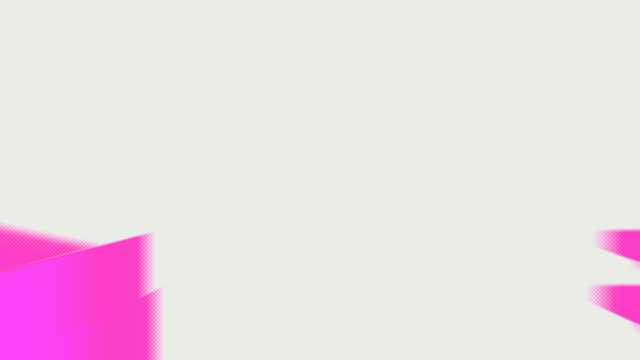
Reproduce this background procedurally as a Shadertoy shader.

```glsl
// Pale halftone paper with glowing magenta folds at the lower left and
// two pink spikes at the right. Each shape yields an ink density, which
// a dot screen perturbs before a colour ramp turns it into colour.

// Soft step up around zero
float rise(float d, float softness) {
    return smoothstep(-softness, softness, d);
}

// Dot screen in staggered rows, from -1 to 1
float dotScreen(vec2 p) {
    vec2 angle = p * 90.0 * 6.2831853;
    return cos(angle.x) * cos(angle.y);
}

// Ink that deepens leftwards from a soft right edge, below a slanted top
float fold(vec2 p, float right, float top, float slope) {
    float depth = right - p.x;
    float ink = 0.75 * smoothstep(0.0, 0.075, depth)
              + 0.25 * smoothstep(0.10, 0.36, depth);
    return ink * rise(top + slope * p.x - p.y, 0.007);
}

// Hazy wedge behind the folds, fading out towards its top
float wedge(vec2 p) {
    float depth = 0.392 - 0.21 * p.x - p.y;
    float ink = 0.68 * smoothstep(0.0, 0.045, depth)
              + 0.14 * smoothstep(0.04, 0.13, depth);
    return ink * (1.0 - smoothstep(0.27, 0.37, p.x));
}

// Spike pointing left; fromRight is the distance to the right border
float spike(float fromRight, float y, float reach, float top, float base, float slope) {
    float overBase = y - base - slope * fromRight;
    float ink = 0.78 * smoothstep(0.0, 0.125, reach - fromRight);
    float body = ink * rise(overBase, 0.006) * rise(top - y, 0.009);
    float fringe = 0.24 * (1.0 - smoothstep(0.0, 0.045, fromRight))
                 * smoothstep(-0.04, 0.0, overBase) * rise(top - y, 0.009);
    return max(body, fringe);
}

// Paper to blush to rose to hot pink to magenta
vec3 inkRamp(vec3 paper, float ink) {
    vec3 c = mix(paper, vec3(0.96, 0.74, 0.89), smoothstep(0.0, 0.25, ink));
    c = mix(c, vec3(0.98, 0.51, 0.82), smoothstep(0.20, 0.50, ink));
    c = mix(c, vec3(0.99, 0.24, 0.77), smoothstep(0.45, 0.75, ink));
    return mix(c, vec3(0.99, 0.26, 0.97), smoothstep(0.76, 1.0, ink));
}

void mainImage(out vec4 fragColor, in vec2 fragCoord) {
    vec2 p = fragCoord / iResolution.y;
    float fromRight = iResolution.x / iResolution.y - p.x;
    float dots = dotScreen(p);

    // Folds on the left
    float ink = wedge(p);
    float folds = max(fold(p, 0.444, 0.245, 0.265),
                      fold(p, 0.468, -0.012, 0.48));
    ink = mix(ink, folds, rise(0.245 + 0.265 * p.x - p.y, 0.007));

    // Spikes on the right
    ink = max(ink, spike(fromRight, p.y, 0.150, 0.361, 0.271, 0.34));
    ink = max(ink, spike(fromRight, p.y, 0.169, 0.208, 0.097, 0.45));

    // Dotted paper, with the same dots breaking up the ink
    vec3 paper = mix(vec3(0.91, 0.92, 0.97), vec3(0.93, 0.95, 0.81),
                     smoothstep(0.1, 0.65, dots));
    ink += 0.08 * dots * smoothstep(0.0, 0.2, ink);
    fragColor = vec4(inkRamp(paper, clamp(ink, 0.0, 1.0)), 1.0);
}
```
